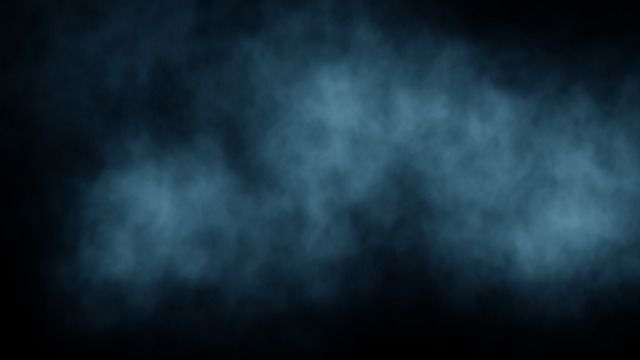
Reproduce this background procedurally as a WebGL 1 fragment shader.

```glsl
precision highp float;
// Drifting blue-teal fog banks glowing softly against a black backdrop.
uniform vec2 u_resolution;

vec3 hash3(vec2 cell) {
  vec3 q = vec3(dot(cell, vec2(127.1, 311.7)),
                dot(cell, vec2(269.5, 183.3)),
                dot(cell, vec2(419.2, 371.9)));
  return fract(sin(q) * 43758.55);
}

// Smooth cellular noise: blends random values of jittered cell points, 0..1
float cellNoise(vec2 p) {
  vec2 base = floor(p);
  float total = 0.0, weights = 0.0;
  for (int j = -1; j <= 1; j++) {
    for (int i = -1; i <= 1; i++) {
      vec2 cell = base + vec2(float(i), float(j));
      vec3 rnd = hash3(cell);
      vec2 offset = cell + 0.25 + 0.5 * rnd.xy - p;
      float w = exp(-4.0 * dot(offset, offset));
      total += w * rnd.z;
      weights += w;
    }
  }
  return total / weights;
}

// Layered noise centred on zero
float wisps(vec2 p) {
  float sum = 0.0, amp = 0.5;
  for (int k = 0; k < 4; k++) {
    sum += amp * (cellNoise(p) - 0.5);
    p = mat2(1.6, 1.2, -1.2, 1.6) * p + 7.3;
    amp *= 0.55;
  }
  return sum;
}

float glow(vec2 p, vec2 center, vec2 radius) {
  vec2 q = (p - center) / radius;
  return exp(-dot(q, q));
}

// Broad fog banks, in units of the canvas height
float fogBanks(vec2 p) {
  float d = 0.39 * glow(p, vec2(0.46, 0.43), vec2(0.20, 0.16)); // left puff
  d += 0.13 * glow(p, vec2(0.32, 0.25), vec2(0.15, 0.12));
  d += 0.27 * glow(p, vec2(0.93, 0.75), vec2(0.24, 0.21));      // central column
  d += 0.31 * glow(p, vec2(0.89, 0.47), vec2(0.20, 0.20));
  d += 0.11 * glow(p, vec2(1.13, 0.75), vec2(0.20, 0.20));
  d += 0.34 * glow(p, vec2(1.34, 0.61), vec2(0.26, 0.20));      // right bank
  d += 0.33 * glow(p, vec2(1.50, 0.35), vec2(0.30, 0.16));
  d += 0.27 * glow(p, vec2(1.70, 0.54), vec2(0.20, 0.23));
  d += 0.13 * glow(p, vec2(0.42, 0.84), vec2(0.40, 0.30));      // faint haze
  d += 0.10 * glow(p, vec2(0.69, 0.26), vec2(0.30, 0.13));
  d += 0.03 * glow(p, vec2(0.60, 0.10), vec2(0.35, 0.10));
  return d;
}

void main() {
  vec2 uv = gl_FragCoord.xy / u_resolution;
  vec2 p = uv * vec2(16.0 / 9.0, 1.0);

  // Ragged bank outlines
  vec2 warp = vec2(wisps(p * 7.0), wisps(p * 7.0 + 31.7));
  float density = fogBanks(p + 0.12 * warp);

  // Soft inner mottling, strongest in the thin fog
  float detail = 0.6 * wisps(p * 6.0 + 13.1) + wisps(p * vec2(16.0, 13.0) + 0.5 * warp + 51.3);
  density *= 1.0 + detail * mix(1.0, 0.55, smoothstep(0.05, 0.35, density));
  density = max(density - 0.004, 0.0);

  // Thin fog is navy, dense fog turns to pale teal
  vec3 tint = vec3(0.33 + 0.65 * density, 1.0, 1.15 + 0.55 * exp(-6.0 * density));
  gl_FragColor = vec4(density * tint, 1.0);
}
```
